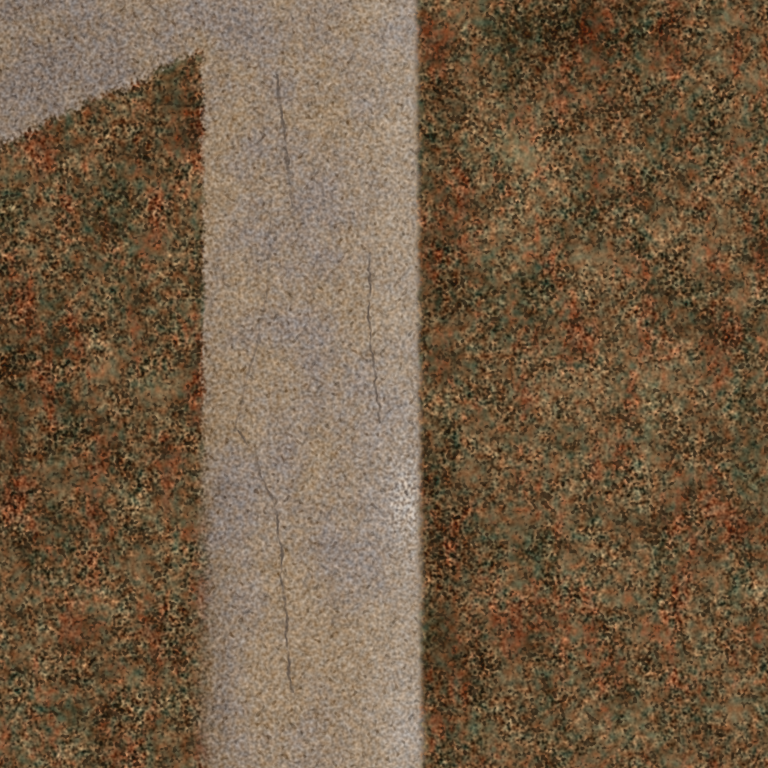
Write a WebGL 1 fragment shader that draws this texture.

```glsl
precision highp float;
// A pale, cracked mineral band with a slanted branch crosses mottled earth.
// Rotated gradient noise at several scales builds stains, clumps and grit;
// soft half-planes shape the band, and warped segments draw its cracks.

uniform vec2 u_resolution;

const vec3 EARTH = vec3(0.410, 0.320, 0.215);
const vec3 RUST = vec3(0.430, 0.245, 0.150);
const vec3 MOSS = vec3(0.300, 0.280, 0.190);
const vec3 SAND = vec3(0.605, 0.520, 0.425);
const vec3 ASH = vec3(0.560, 0.505, 0.465);
const vec3 PALE = vec3(0.690, 0.640, 0.590);
const vec3 CRACK_COLOR = vec3(0.330, 0.285, 0.250);
const float BAND_LEFT = 0.264;
const float BAND_RIGHT = 0.550;
const float BAND_LEAN = -0.007;
const float BRANCH_HEIGHT = 0.811;
const float BRANCH_SLOPE = 0.470;
const float GRIT_SCALE = 185.0;
const float EARTH_GRIT = 0.30;
const float BAND_GRIT = 0.16;
const float CRACK_WIDTH = 0.0016;
const mat2 TURN = mat2(0.8, 0.6, -0.6, 0.8);

vec2 gradient(vec2 cell) {
  vec3 h = fract(cell.xyx * vec3(0.1031, 0.1030, 0.0973));
  h += dot(h, h.yzx + 33.33);
  float angle = 6.28318 * fract((h.x + h.y) * h.z);
  return vec2(cos(angle), sin(angle));
}

float gradientNoise(vec2 p) {
  vec2 i = floor(p);
  vec2 f = fract(p);
  vec2 u = f * f * f * (f * (f * 6.0 - 15.0) + 10.0);
  float a = dot(gradient(i), f);
  float b = dot(gradient(i + vec2(1.0, 0.0)), f - vec2(1.0, 0.0));
  float c = dot(gradient(i + vec2(0.0, 1.0)), f - vec2(0.0, 1.0));
  float d = dot(gradient(i + 1.0), f - 1.0);
  return mix(mix(a, b, u.x), mix(c, d, u.x), u.y);
}

float fbm(vec2 p) {
  float sum = 0.0;
  float gain = 0.6;
  for (int i = 0; i < 4; i++) {
    sum += gain * gradientNoise(p);
    p = TURN * p * 2.03 + 17.7;
    gain *= 0.65;
  }
  return sum;
}

float blob(vec2 p, vec2 center, vec2 radius) {
  vec2 d = (p - center) / radius;
  return exp(-dot(d, d));
}

float segment(vec2 p, vec2 a, vec2 b) {
  vec2 ab = b - a;
  return length(p - a - ab * clamp(dot(p - a, ab) / dot(ab, ab), 0.0, 1.0));
}

float crack(vec2 p, vec2 a, vec2 b, vec2 c) {
  return 1.0 - smoothstep(0.0, CRACK_WIDTH * 2.0, min(segment(p, a, b), segment(p, b, c)));
}

// Coverage of the upright band joined with its slanted branch.
float bandMask(vec2 p, float grit) {
  float wobble = 0.007 * fbm(p * 40.0) + 0.003 * grit;
  float leftSoft = mix(0.022, 0.005, smoothstep(0.15, 0.55, p.y));
  float left = smoothstep(-leftSoft, leftSoft, p.x - BAND_LEFT + wobble);
  float right = 1.0 - smoothstep(-0.006, 0.006, p.x - BAND_RIGHT - BAND_LEAN * p.y + wobble);
  float rise = p.y - BRANCH_HEIGHT - BRANCH_SLOPE * p.x;
  return max(left, smoothstep(-0.008, 0.008, rise + wobble * 2.0)) * right;
}

vec3 earth(vec2 p, float grit) {
  float stain = fbm(p * 11.0 + 4.0);
  float clump = fbm(TURN * p * 38.0 + 9.0);
  float speck = gradientNoise(TURN * p * 112.0 + 90.0);
  float rust = 1.5 * fbm(p * vec2(21.0, 8.0) + 31.0) + 0.5 * clump + 0.4 * speck;
  float moss = 1.5 * fbm(p * vec2(16.0, 9.0) + 63.0) + 0.4 * clump - 0.3 * speck;
  vec3 color = mix(EARTH, RUST, 0.8 * smoothstep(0.0, 0.6, rust));
  color = mix(color, MOSS, 0.7 * smoothstep(0.0, 0.6, moss));
  // Broad shadows beside the band and in the corners.
  float shade = 0.07 * blob(p, vec2(0.565, 0.70), vec2(0.03, 0.22));
  shade += 0.07 * blob(p, vec2(0.575, 0.16), vec2(0.04, 0.16));
  shade += 0.08 * blob(p, vec2(0.01, 0.50), vec2(0.08, 0.16));
  shade += 0.08 * blob(p, vec2(0.76, 0.96), vec2(0.09, 0.05));
  shade += 0.05 * blob(p, vec2(0.20, 0.84), vec2(0.12, 0.08));
  float light = 0.06 * blob(p, vec2(0.65, 0.80), vec2(0.06, 0.07));
  light += 0.03 * blob(p, vec2(0.78, 0.45), vec2(0.18, 0.25));
  color += vec3(1.0, 0.92, 0.75) * (light - shade + 0.15 * stain + 0.17 * clump);
  // Grit is coarse in some patches and nearly smooth in others.
  float rough = clamp(0.95 + 2.0 * fbm(p * 20.0 + 70.0), 0.35, 1.7);
  color += vec3(1.0, 0.85, 0.66) * EARTH_GRIT * rough * (grit * 0.75 + speck * 0.6);
  color += vec3(0.10, -0.03, -0.06) * gradientNoise(p * 85.0 + 15.0);
  float pits = smoothstep(0.1, 0.4, speck * 0.6 - grit * 0.4 - clump * 0.6 - stain * 0.2);
  return mix(max(color, vec3(0.12, 0.09, 0.05)), vec3(0.17, 0.13, 0.08), 0.6 * pits);
}

vec3 band(vec2 p, float grit) {
  float ashen = 0.4 + 1.8 * fbm(p * 9.0 + 12.0);
  ashen += 0.6 * blob(p, vec2(0.04, 0.94), vec2(0.18, 0.12));
  ashen += 0.4 * blob(p, vec2(0.40, 0.30), vec2(0.10));
  ashen -= 0.5 * blob(p, vec2(0.40, 0.10), vec2(0.14, 0.12));
  vec3 color = mix(SAND, ASH, clamp(ashen, 0.0, 1.0));
  color -= 0.05 * blob(p, vec2(0.0, 0.93), vec2(0.24, 0.16));
  color -= 0.07 * (1.0 - smoothstep(0.26, 0.33, p.x)) * (1.0 - smoothstep(0.2, 0.8, p.y));
  // Worn right side and two bright scuffs.
  float worn = 0.40 * smoothstep(0.42, 0.54, p.x);
  worn += 0.8 * blob(p, vec2(0.531, 0.345), vec2(0.022, 0.05)) * (0.7 + 1.5 * grit);
  worn += 0.35 * blob(p, vec2(0.53, 0.05), vec2(0.025, 0.07));
  color = mix(color, PALE, clamp(worn, 0.0, 1.2));
  color += BAND_GRIT * grit + 0.09 * fbm(p * 40.0);
  color -= 0.10 * smoothstep(0.2, 0.5, gradientNoise(TURN * p * 130.0 + 40.0));
  color += vec3(0.04, 0.0, -0.04) * gradientNoise(TURN * p * 120.0 + 7.0);
  vec2 q = p + 0.008 * vec2(fbm(p * 26.0), fbm(p * 26.0 + 50.0));
  float lines = crack(q, vec2(0.362, 0.90), vec2(0.367, 0.84), vec2(0.383, 0.72));
  lines = max(lines, crack(q, vec2(0.480, 0.67), vec2(0.481, 0.56), vec2(0.495, 0.45)));
  lines = max(lines, crack(q, vec2(0.313, 0.44), vec2(0.362, 0.33), vec2(0.379, 0.10)));
  lines = max(lines, 0.5 * crack(q, vec2(0.352, 0.74), vec2(0.349, 0.62), vec2(0.307, 0.44)));
  return mix(color, CRACK_COLOR, lines * clamp(0.6 + 1.2 * fbm(p * 35.0), 0.15, 0.8));
}

void main() {
  vec2 p = gl_FragCoord.xy / u_resolution;
  float grit = gradientNoise(TURN * p * GRIT_SCALE);
  grit += 0.7 * gradientNoise(TURN * TURN * p * GRIT_SCALE * 1.35 + 23.0);
  gl_FragColor = vec4(clamp(mix(earth(p, grit), band(p, grit), bandMask(p, grit)), 0.0, 1.0), 1.0);
}
```
